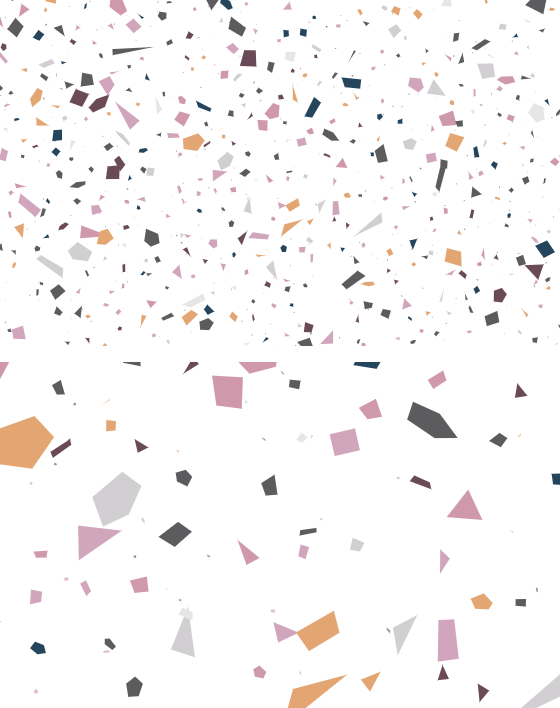
Top: the whole. Bottom: its middle third, enlarged.
Write a WebGL 1 fragment shader that draws this pattern.

```glsl
precision highp float;
// Terrazzo: sharp angular chips in muted colours scattered over white.
// Each cell of a tilted grid holds at most one convex chip, cut by 3 to 5
// randomly turned edges; a finer grid adds pale specks between the chips.

uniform vec2 u_resolution;

const float TAU = 6.2831853;
const vec3 WHITE = vec3(1.0);
const vec3 CHARCOAL = vec3(0.36, 0.36, 0.37);
const vec3 PLUM = vec3(0.42, 0.29, 0.34);
const vec3 NAVY = vec3(0.14, 0.27, 0.36);
const vec3 MAUVE = vec3(0.82, 0.65, 0.74);
const vec3 ROSE = vec3(0.81, 0.60, 0.67);
const vec3 ORANGE = vec3(0.89, 0.65, 0.45);
const vec3 SILVER = vec3(0.82, 0.81, 0.82);
const vec3 PALE = vec3(0.90, 0.90, 0.90);

// Four random values in 0..1 from a 2D key
vec4 hash4(vec2 key) {
  vec4 q = fract(key.xyxy * vec4(0.1031, 0.1030, 0.0973, 0.1099));
  q += dot(q, q.wzxy + 33.33);
  return fract((q.xxyz + q.yzzw) * q.zywx);
}

mat2 rotation(float angle) {
  float c = cos(angle), s = sin(angle);
  return mat2(c, s, -s, c);
}

// Weighted choice of chip colour
vec3 chipColour(float pick) {
  if (pick < 0.27) return CHARCOAL;
  if (pick < 0.39) return PLUM;
  if (pick < 0.49) return NAVY;
  if (pick < 0.65) return MAUVE;
  if (pick < 0.76) return ROSE;
  if (pick < 0.87) return ORANGE;
  if (pick < 0.94) return SILVER;
  return PALE;
}

// Signed distance to an irregular convex polygon, stretched along x
float chipDistance(vec2 p, float radius, float sides, float stretch, vec2 key) {
  float inner = radius * (0.25 + 0.11 * sides);
  float d = -1.0;
  for (int i = 0; i < 5; i++) {
    if (float(i) >= sides) break;
    vec4 h = hash4(key + 17.3 * float(i + 1));
    float angle = TAU * (float(i) + 0.3 * (h.x - 0.5)) / sides + TAU * h.w * 0.02;
    vec2 normal = vec2(cos(angle) / stretch, sin(angle) * stretch);
    float edge = inner * mix(0.75, 1.25, h.y);
    d = max(d, (dot(p, normal) - edge) / length(normal));
  }
  return d;
}

// Paints one grid of chips over a base colour; sizes = smallest, largest radius
vec3 scatter(vec3 base, vec2 p, float cell, vec2 sizes, float density,
             float fade, float seed, float pixel) {
  vec2 home = floor(p / cell);
  vec3 colour = base;
  for (int y = -1; y <= 1; y++) {
    for (int x = -1; x <= 1; x++) {
      vec2 id = home + vec2(float(x), float(y));
      vec2 key = id + seed;
      vec4 place = hash4(key);
      vec4 form = hash4(key + 71.7);
      vec4 look = hash4(key + 143.9);
      if (look.x > density) continue;

      // Mostly small chips; larger ones keep closer to the cell centre
      float radius = mix(sizes.x, sizes.y, pow(place.z, 4.0));
      float room = max(1.0 - 1.5 * radius / cell, 0.15);
      vec2 centre = (id + 0.5 + (place.xy - 0.5) * room) * cell;

      float sides = 3.0 + step(0.42 - 0.3 * place.z * place.z, form.x)
                  + step(0.82, form.x);
      float stretch = mix(1.0, 1.9, pow(form.y, 3.0));
      vec2 local = rotation(TAU * form.z) * (p - centre);
      float d = chipDistance(local, radius, sides, stretch, key + 211.3);

      float cover = clamp(0.5 - d / pixel, 0.0, 1.0);
      vec3 tint = mix(chipColour(look.y), WHITE, fade);
      colour = mix(colour, tint, cover);
    }
  }
  return colour;
}

void main() {
  float pixel = 1.0 / u_resolution.y;
  vec2 p = gl_FragCoord.xy * pixel;

  // Tilted grids hide the cell rows
  vec2 speckPoint = rotation(0.9) * p + 6.0;
  vec2 chipPoint = rotation(0.4) * p + 5.0;

  vec3 colour = scatter(WHITE, speckPoint, 0.042, vec2(0.0014, 0.0032),
                        0.35, 0.35, 37.0, pixel);
  colour = scatter(colour, chipPoint, 0.059, vec2(0.0064, 0.031),
                   0.86, 0.0, 5.0, pixel);
  gl_FragColor = vec4(colour, 1.0);
}
```
